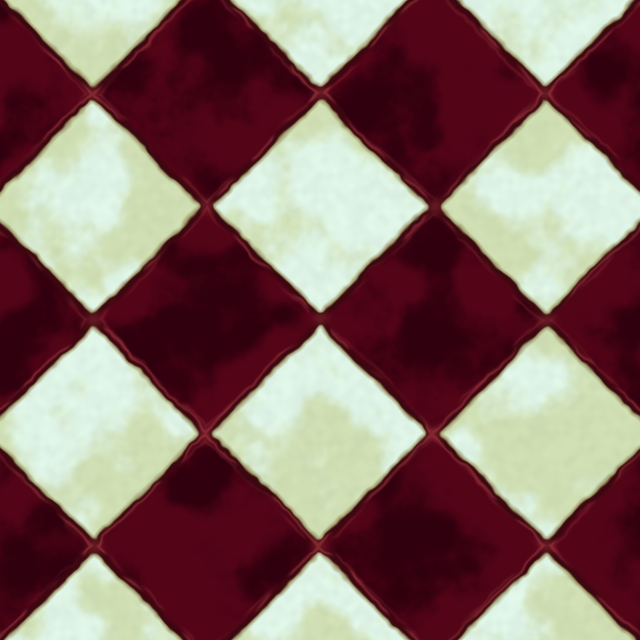
Give the GLSL for this pattern, as a Shadertoy shader.

```glsl
// Diagonal checkerboard of worn cream and maroon glazed tiles with ragged, red-streaked joints.

const float TILES = 4.0;    // tile sides per canvas height
const float INSET = 0.021;  // joint half-width, in tile sides
const float CORNER = 0.03;  // corner radius of the cream tiles

const vec3 CREAM_PALE = vec3(0.87, 0.955, 0.90);
const vec3 CREAM_AGED = vec3(0.81, 0.87, 0.70);
const vec3 OLIVE_RIM = vec3(0.60, 0.57, 0.38);
const vec3 MAROON = vec3(0.325, 0.015, 0.09);
const vec3 MAROON_DEEP = vec3(0.19, 0.0, 0.055);
const vec3 JOINT = vec3(0.23, 0.03, 0.06);
const vec3 STREAK_RED = vec3(0.58, 0.18, 0.22);

float hash(vec2 p) {
    return fract(sin(dot(p, vec2(127.1, 311.7))) * 43758.545);
}

float noise(vec2 p) {
    vec2 i = floor(p), f = fract(p);
    f = f * f * (3.0 - 2.0 * f);
    return mix(mix(hash(i), hash(i + vec2(1, 0)), f.x),
               mix(hash(i + vec2(0, 1)), hash(i + vec2(1, 1)), f.x), f.y);
}

float fbm(vec2 p) {
    float sum = 0.0, amp = 0.5;
    for (int i = 0; i < 5; i++) {
        sum += amp * noise(p);
        p = mat2(1.6, 1.2, -1.2, 1.6) * p + 7.3;
        amp *= 0.5;
    }
    return sum;
}

float roundedBox(vec2 p, float halfSide, float radius) {
    vec2 q = abs(p) - halfSide + radius;
    return length(max(q, 0.0)) + min(max(q.x, q.y), 0.0) - radius;
}

// Small displacement that makes the tile edges uneven
vec2 raggedWarp(vec2 p) {
    vec2 coarse = vec2(noise(p * 9.0), noise(p * 9.0 + 31.0)) - 0.5;
    vec2 fine = vec2(noise(p * 24.0 + 5.0), noise(p * 24.0 + 57.0)) - 0.5;
    return 0.022 * coarse + 0.012 * fine;
}

vec3 creamGlaze(vec2 p, float seed, float d) {
    float cloud = fbm(p * 2.6 + seed * 61.0) + 0.16 * (seed - 0.5);
    vec3 col = mix(CREAM_AGED, CREAM_PALE, smoothstep(0.36, 0.60, cloud));
    col *= 0.98 + 0.04 * noise(p * 22.0);
    return mix(col, OLIVE_RIM, 0.9 * smoothstep(-0.032, 0.0, d));
}

vec3 maroonGlaze(vec2 p, vec2 local, float seed) {
    float middle = 0.5 - max(abs(local.x), abs(local.y));
    float cloud = fbm(p * 2.8 + seed * 83.0) + 0.3 * (middle - 0.22);
    return mix(MAROON, MAROON_DEEP, smoothstep(0.38, 0.66, cloud));
}

// Broken red line beside a joint; side is positive within maroon tiles
float streak(vec2 p, float side, float offset, float seed) {
    float center = offset + 0.024 * (noise(p * 7.0 + seed) - 0.5);
    float broken = smoothstep(0.32, 0.68, noise(p * 6.0 + seed * 2.0));
    return broken * exp(-pow((side - center) / 0.010, 2.0));
}

void mainImage(out vec4 fragColor, in vec2 fragCoord) {
    // Square grid turned by 45 degrees, with a joint crossing at the centre
    vec2 uv = (fragCoord - 0.5 * iResolution.xy) / iResolution.y;
    vec2 p = vec2(uv.x + uv.y, uv.y - uv.x) * TILES * inversesqrt(2.0);
    float soft = max(0.009, TILES / iResolution.y);

    vec2 warped = p + raggedWarp(p);
    vec2 cell = floor(warped);
    vec2 local = warped - cell - 0.5;
    bool isCream = mod(cell.x + cell.y, 2.0) < 0.5;
    float seed = hash(cell + 3.7);

    // Signed distance from the joint's middle
    float edge = 0.5 - max(abs(local.x), abs(local.y));
    float side = isCream ? -edge : edge;

    // Joint, then maroon tiles
    vec3 col = JOINT;
    if (!isCream) {
        col = mix(col, maroonGlaze(p, local, seed), smoothstep(0.0, 0.03, edge));
    }

    // Red wear along the joints and at their crossings
    float wear = streak(p, side, 0.008, 11.0) + 0.5 * streak(p, side, 0.026, 43.0);
    float crossing = exp(-pow(length(0.5 - abs(local)) / 0.05, 2.0));
    col = mix(col, STREAK_RED, min(0.65 * wear + 0.45 * crossing, 0.8));

    // Cream tiles with rounded corners lie on top
    if (isCream) {
        float d = roundedBox(local, 0.5 - INSET, CORNER);
        col = mix(creamGlaze(p, seed, d), col, smoothstep(-soft, soft, d));
    }

    fragColor = vec4(col, 1.0);
}
```
